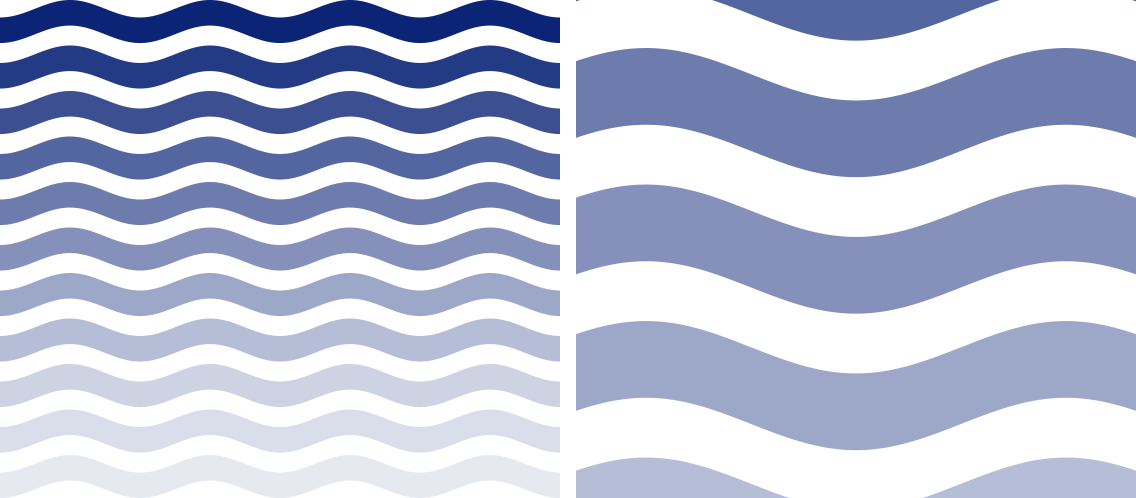
Left: the whole. Right: its middle third, enlarged.
Write a WebGL 2 fragment shader that draws this pattern.

```glsl
#version 300 es
precision highp float;
// Eleven stacked sine-wave bands on white, four periods across.
// Each pixel finds its nearest band, measures the distance to its edge,
// and blends in one ink whose opacity falls from the top row to the bottom.

uniform vec2 u_resolution;
out vec4 fragColor;

const float TAU = 6.28319;
const float PERIODS = 4.0;         // wave repeats across the width
const float ROWS = 11.0;           // bands down the height
// Lengths below are fractions of the canvas height.
const float PITCH = 0.09137;       // spacing between bands
const float THICKNESS = 0.05135;   // vertical band width
const float AMPLITUDE = 0.01754;   // half of crest to trough
const vec3 PAPER = vec3(1.0);
const vec3 INK = vec3(0.043, 0.141, 0.463);

// Opacity drops by a tenth per row, then by half as much in the last rows.
float rowOpacity(float row) {
    return max(1.0 - 0.1 * row, 0.6 - 0.05 * row);
}

void main() {
    vec2 uv = gl_FragCoord.xy / u_resolution;
    float depth = 1.0 - uv.y;      // measured downward from the top

    // Centre line of the first band; its crest touches the top edge.
    float phase = TAU * PERIODS * uv.x;
    float centre = 0.5 * THICKNESS + AMPLITUDE * (1.0 + cos(phase));

    // Nearest band and vertical distance to its edge.
    float row = clamp(round((depth - centre) / PITCH), 0.0, ROWS - 1.0);
    float edge = abs(depth - centre - row * PITCH) - 0.5 * THICKNESS;

    // Correct for the slope so that edges are smoothed over one pixel.
    float slope = AMPLITUDE * TAU * PERIODS * sin(phase) * u_resolution.y / u_resolution.x;
    float edgePixels = edge * u_resolution.y / sqrt(1.0 + slope * slope);
    float coverage = clamp(0.5 - edgePixels, 0.0, 1.0);

    fragColor = vec4(mix(PAPER, INK, coverage * rowOpacity(row)), 1.0);
}
```
